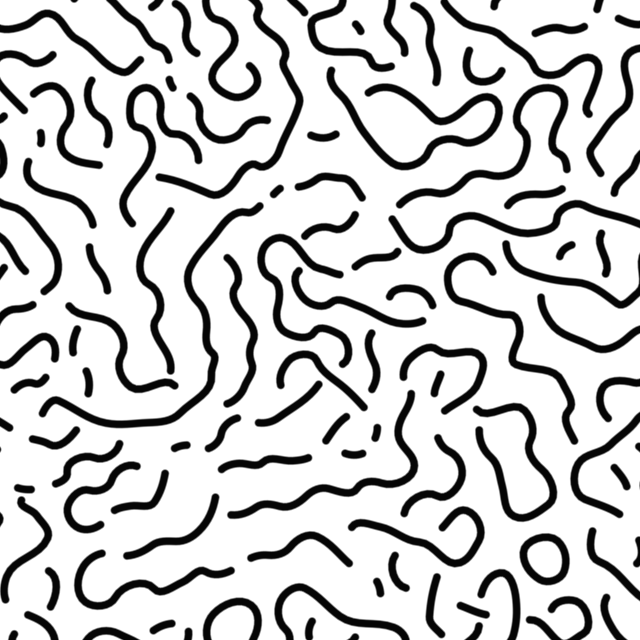
Reproduce this pattern procedurally as a Shadertoy shader.

```glsl
// Loose black squiggles with round ends on white, never crossing each other.
// A jittered, bent grid of four-sided cells carries either two corner arcs or one
// crossing line each; the pieces join smoothly at shared edge ports or stop there.

const vec3 PAPER = vec3(1.0);
const vec3 INK = vec3(0.02);
const float CELLS = 14.0;          // cells along the canvas height
const float GRID_ANGLE = 0.5;      // turn of the whole grid, radians
const float HALF_WIDTH = 0.0059;   // half stroke width, canvas units
const float SOFTNESS = 0.0018;     // half width of the stroke edge ramp
const float JITTER = 0.2;          // random corner shift, cells
const float BEND = 0.4;            // slow wavy corner shift, cells
const float TILT = 0.3;            // random turn of a line at a port, radians
const float CROSSING_SHARE = 0.4;  // cells holding one crossing line
const float CUT_SHARE = 0.1;       // ports where the line is broken
const float CUT_TRIM = 0.34;       // curve part removed at a broken port
const float HANDLE = 0.36;         // curve handle length per chord length
const int SEGMENTS = 8;

struct Port { vec2 pos; vec2 dir; float trim; };

float hash(vec2 p, float salt) {
    vec3 h = fract(vec3(p, salt) * 0.1031);
    h += dot(h, h.zyx + 31.32);
    return fract((h.x + h.y) * h.z);
}

vec2 rotate(vec2 v, float a) {
    float c = cos(a), s = sin(a);
    return vec2(c * v.x - s * v.y, s * v.x + c * v.y);
}

// Grid corner moved by a random jitter and layered sines
vec2 corner(vec2 id) {
    vec2 jitter = 2.0 * vec2(hash(id, 17.0), hash(id, 43.0)) - 1.0;
    vec2 wave = vec2(sin(0.9 * id.y + 1.2 * sin(0.5 * id.x)),
                     sin(0.8 * id.x + 1.2 * sin(0.6 * id.y + 2.0)));
    return id + JITTER * jitter + BEND * wave;
}

// Middle of the edge from a corner along an axis, with the line direction there
Port edgePort(vec2 id, vec2 axis) {
    vec2 a = corner(id), b = corner(id + axis);
    vec2 along = normalize(b - a);
    vec2 across = vec2(-along.y, along.x) * (axis.x - axis.y);
    float salt = 71.0 + 28.0 * axis.x;
    float tilt = TILT * (2.0 * hash(id, salt) - 1.0);
    float cut = step(hash(id, salt + 60.0), CUT_SHARE);
    return Port(0.5 * (a + b), rotate(across, tilt), cut * CUT_TRIM);
}

float segmentDistance(vec2 p, vec2 a, vec2 b) {
    vec2 ab = b - a;
    float t = clamp(dot(p - a, ab) / max(dot(ab, ab), 1e-6), 0.0, 1.0);
    return length(p - a - t * ab);
}

vec2 bezier(vec2 a, vec2 b, vec2 c, vec2 d, float t) {
    float s = 1.0 - t;
    return s * s * s * a + 3.0 * s * t * (s * b + t * c) + t * t * t * d;
}

// Distance to the smooth curve between two ports, shortened at cuts
float strokeDistance(vec2 p, Port m, Port n) {
    float reach = HANDLE * distance(m.pos, n.pos);
    vec2 b = m.pos + reach * m.dir, c = n.pos + reach * n.dir;
    vec2 last = bezier(m.pos, b, c, n.pos, m.trim);
    float d = 1e3;
    for (int i = 1; i <= SEGMENTS; i++) {
        float t = mix(m.trim, 1.0 - n.trim, float(i) / float(SEGMENTS));
        vec2 next = bezier(m.pos, b, c, n.pos, t);
        d = min(d, segmentDistance(p, last, next));
        last = next;
    }
    return d;
}

// Distance to the line pieces of one cell
float cellDistance(vec2 p, vec2 id) {
    const vec2 X = vec2(1.0, 0.0), Y = vec2(0.0, 1.0);
    Port bottom = edgePort(id, X), top = edgePort(id + Y, X);
    Port left = edgePort(id, Y), right = edgePort(id + X, Y);
    top.dir = -top.dir;
    right.dir = -right.dir;

    float kind = hash(id, 211.0);
    if (kind < 0.5 * CROSSING_SHARE) return strokeDistance(p, bottom, top);
    if (kind < CROSSING_SHARE) return strokeDistance(p, left, right);

    // Arcs favour the ends of the longer diagonal, which keeps them apart
    float rising = distance(corner(id), corner(id + X + Y));
    float falling = distance(corner(id + X), corner(id + Y));
    if (rising - falling > 0.6 * (hash(id, 307.0) - 0.5))
        return min(strokeDistance(p, bottom, left), strokeDistance(p, top, right));
    return min(strokeDistance(p, bottom, right), strokeDistance(p, top, left));
}

void mainImage(out vec4 fragColor, in vec2 fragCoord) {
    vec2 p = rotate(fragCoord / iResolution.y, GRID_ANGLE) * CELLS + 40.0;
    vec2 home = floor(p);

    float d = 1e3;
    for (int y = -1; y <= 1; y++)
        for (int x = -1; x <= 1; x++)
            d = min(d, cellDistance(p, home + vec2(x, y)));

    float edge = d / CELLS - HALF_WIDTH;
    float soft = max(SOFTNESS, 0.7 / iResolution.y);
    fragColor = vec4(mix(INK, PAPER, smoothstep(-soft, soft, edge)), 1.0);
}
```
